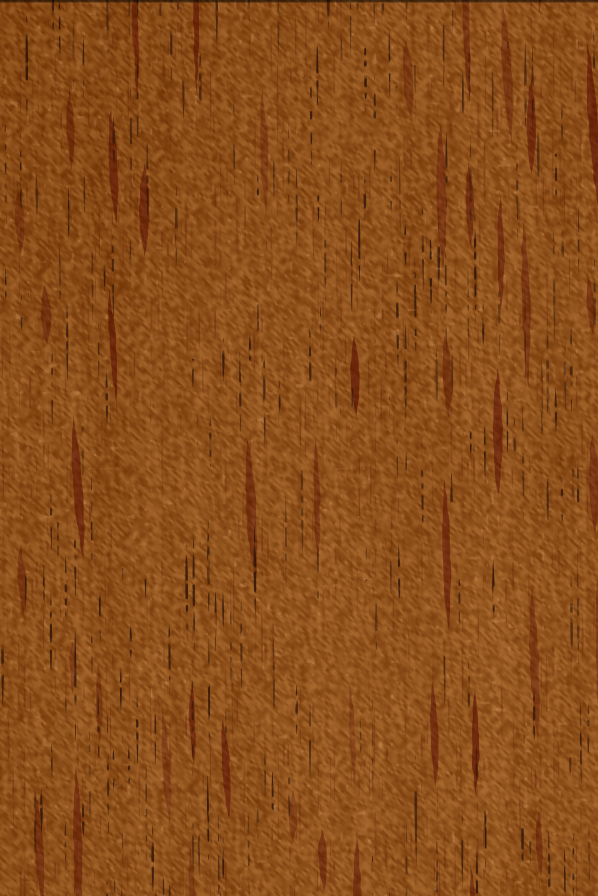
This texture is drawn by a Shadertoy shader. Its source:

```glsl
// Warm reddish-brown wood veneer: a fine slanted grain over soft vertical bands,
// crossed by broken dark pores and spindle-shaped red flecks.
// Each kind of streak is scattered by a jittered grid of tall cells.

#define DARK_WOOD   vec3(0.460, 0.222, 0.032)
#define LIGHT_WOOD  vec3(0.632, 0.388, 0.162)
#define RED_FLECK   vec3(0.400, 0.125, 0.030)
#define PORE_COLOR  vec3(0.190, 0.085, 0.030)
#define GRAIN_SCALE vec2(170.0, 370.0)
#define GRAIN_CONTRAST 0.85
#define RED_CELL    vec2(0.034, 0.200)
#define PORE_CELL   vec2(0.0088, 0.140)
#define FAINT_CELL  vec2(0.0064, 0.110)
#define RED_DENSITY  0.46
#define PORE_DENSITY 0.40

float hash(vec2 p) {
    vec3 q = fract(vec3(p.xyx) * 0.1031);
    q += dot(q, q.yzx + 33.33);
    return fract((q.x + q.y) * q.z);
}

float noise(vec2 p) {
    vec2 i = floor(p), f = fract(p);
    f = f * f * (3.0 - 2.0 * f);
    vec2 e = vec2(0.0, 1.0);
    return mix(mix(hash(i), hash(i + e.yx), f.x),
               mix(hash(i + e.xy), hash(i + e.yy), f.x), f.y);
}

// Coverage of tapered, nearly vertical streaks, one at most in each cell
float streaks(vec2 p, vec2 cell, float density, float halfWidth, float tilt, float seed) {
    float px = 1.0 / iResolution.y;
    float column = floor(p.x / cell.x);
    float shifted = p.y + cell.y * hash(vec2(column, seed));
    vec2 id = vec2(column, floor(shifted / cell.y)) + seed;
    vec2 local = (fract(vec2(p.x, shifted) / cell) - 0.5) * cell;

    float halfLength = cell.y * mix(0.14, 0.48, hash(id + 17.3));
    float along = local.y / halfLength;
    float center = (hash(id + 41.7) - 0.5) * cell.x * 0.5 - local.y * tilt * hash(id + 8.1);
    float radius = halfWidth * mix(0.55, 1.0, hash(id + 5.9)) * (1.0 - along * along);
    float coverage = clamp((radius - abs(local.x - center)) / px + 0.5, 0.0, 1.0);
    float present = step(hash(id + 63.1), density);
    return coverage * present * step(abs(along), 1.0) * mix(0.45, 1.0, hash(id + 29.4));
}

// Wood tone from 0 (dark) to 1 (light)
float woodTone(vec2 p) {
    vec2 slanted = vec2(p.x - p.y, p.x + p.y) * 0.7071 + 2.0;
    slanted += 0.002 * noise(p * 60.0);
    float grain = noise(slanted * GRAIN_SCALE) - 0.5;
    float speckle = noise(p * vec2(290.0, 230.0) + 31.0) - 0.5;
    float fibers = noise(p * vec2(230.0, 9.0) + 7.0) - 0.5;
    float bands = noise(p * vec2(24.0, 1.6) + 3.0) - 0.5;
    float clouds = noise(p * vec2(5.0, 4.0) + 11.0) - 0.5;
    float glow = smoothstep(0.0, 0.35, p.x) - 0.8 * smoothstep(0.5, 1.0, p.y);
    return 0.50 + GRAIN_CONTRAST * grain + 0.22 * speckle + 0.24 * fibers
         + 0.16 * bands + 0.12 * clouds + 0.15 * glow;
}

void mainImage(out vec4 fragColor, in vec2 fragCoord) {
    vec2 p = fragCoord / iResolution.y;
    float tone = woodTone(p);
    vec3 color = mix(DARK_WOOD, LIGHT_WOOD, clamp(tone, -0.15, 1.12));

    // Red flecks with softly frayed sides
    vec2 frayed = p + vec2(0.0018 * (noise(p * vec2(120.0, 90.0)) - 0.5), 0.0);
    float red = streaks(frayed, RED_CELL, RED_DENSITY, 0.0056, 0.07, 3.0);
    vec3 redTone = RED_FLECK + 0.07 * (tone - 0.5);
    color = mix(color, redTone, 0.88 * red);

    // Faint brown pores, then dark ones gathered in patches and broken along their length
    float faint = streaks(p, FAINT_CELL, 0.50, 0.0012, 0.01, 71.0);
    float faintBreaks = smoothstep(0.25, 0.60, noise(p * vec2(150.0, 120.0) + 5.0));
    color = mix(color, RED_FLECK, 0.42 * faint * faintBreaks);

    float patches = smoothstep(0.20, 0.70, noise(p * vec2(9.0, 4.0) + 19.0));
    float pores = streaks(p, PORE_CELL, PORE_DENSITY * mix(0.45, 1.2, patches), 0.0015, 0.012, 113.0);
    float breaks = smoothstep(0.28, 0.58, noise(p * vec2(110.0, 140.0) + 23.0));
    color = mix(color, PORE_COLOR, 0.92 * pores * breaks);

    // Scattered pale flakes and the shaded upper edge
    float flakes = smoothstep(0.86, 0.97, noise(p * vec2(160.0, 130.0) + 53.0));
    color += 0.07 * flakes * (1.0 - red);
    color *= mix(1.0, 0.45, smoothstep(0.996, 0.999, p.y));

    fragColor = vec4(color, 1.0);
}
```
